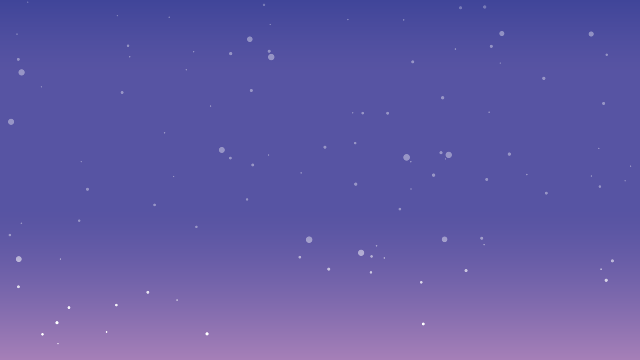
Reproduce this background procedurally as a Shadertoy shader.

```glsl
#define SKY vec3(0.342, 0.328, 0.638)
#define ZENITH vec3(0.25, 0.27, 0.60)
#define HORIZON vec3(0.65, 0.50, 0.72)
#define GLOW_TOP 0.42
#define ZENITH_START 0.80
#define STAR_LAYERS 3
#define STAR_RADIUS 0.0092
#define STAR_CELL 0.24
#define STAR_ALPHA 0.38
#define STAR_DENSITY 0.48

vec2 hash2(vec2 p) {
    vec3 q = fract(vec3(p.xyx) * vec3(0.1031, 0.1030, 0.0973));
    q += dot(q, q.yzx + 33.33);
    return fract((q.xx + q.yz) * q.zy);
}

vec3 skyColor(float h) {
    float glow = pow(max(1.0 - h / GLOW_TOP, 0.0), 1.4);
    float dusk = pow(max((h - ZENITH_START) / (1.0 - ZENITH_START), 0.0), 1.3);
    return mix(mix(SKY, HORIZON, glow), ZENITH, dusk);
}

// Coverage of one jittered grid of discs, thinning out near the horizon
float starLayer(vec2 p, float cellSize, float radius, float seed) {
    vec2 cell = floor(p / cellSize);
    vec2 jitter = hash2(cell + seed);
    vec2 traits = hash2(cell + seed + 57.0);
    float r = radius * mix(0.7, 1.0, traits.y);
    float margin = radius / cellSize + 0.02;
    vec2 center = (cell + mix(vec2(margin), vec2(1.0 - margin), jitter)) * cellSize;
    float density = STAR_DENSITY * mix(0.35, 1.0, smoothstep(0.1, 0.35, center.y));
    float pixel = 1.0 / iResolution.y;
    float disc = 1.0 - smoothstep(-0.5 * pixel, 0.5 * pixel, length(p - center) - r);
    return disc * step(traits.x, density);
}

void mainImage(out vec4 fragColor, in vec2 fragCoord) {
    vec2 p = fragCoord / iResolution.y;
    vec3 color = skyColor(p.y);

    // Large, medium and small stars
    float stars = 0.0;
    float cellSize = STAR_CELL;
    float radius = STAR_RADIUS;
    for (int i = 0; i < STAR_LAYERS; i++) {
        stars = max(stars, starLayer(p, cellSize, radius, 19.0 * float(i) + 7.0));
        cellSize = STAR_CELL * 0.55;
        radius *= 0.5;
    }

    // Stars shine brighter toward the horizon
    float alpha = mix(1.0, STAR_ALPHA, smoothstep(0.08, 0.38, p.y));
    alpha *= 1.0 - 0.3 * smoothstep(0.9, 1.0, p.y);
    fragColor = vec4(mix(color, vec3(1.0), stars * alpha), 1.0);
}
```
